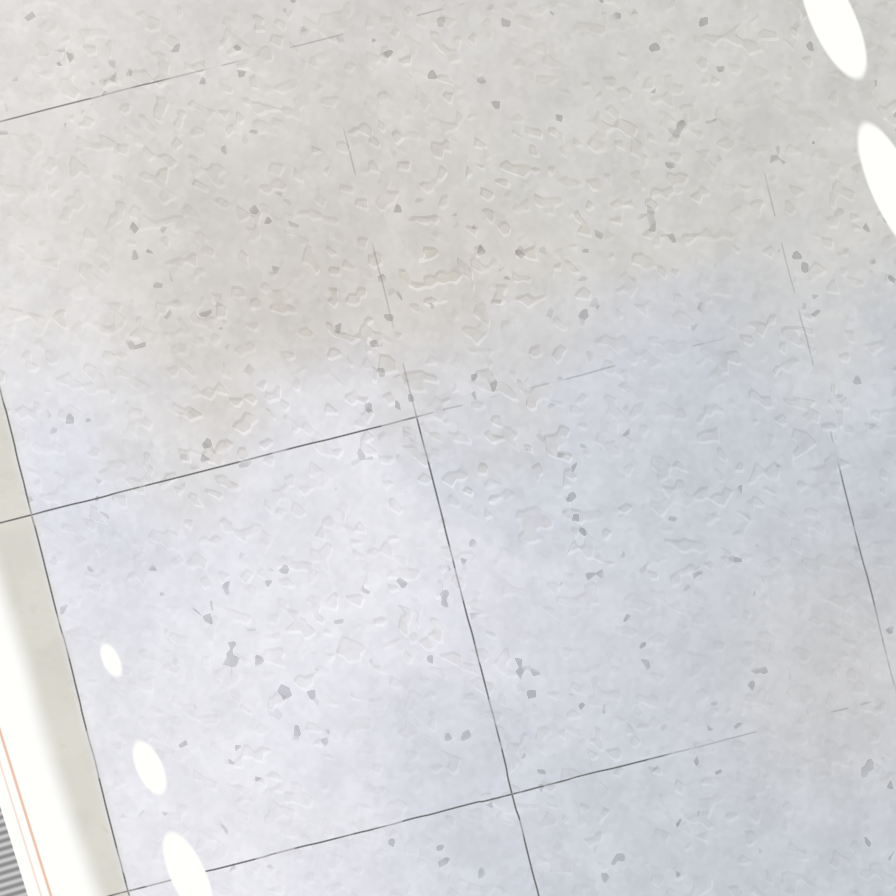
Write a Shadertoy shader that draws this texture.

```glsl
// Sunlit, worn concrete floor with a tilted grid of thin joints and a bright wall edge.

const vec2 CELL = vec2(0.443, 0.434);      // slab size
const vec2 CROSSING = vec2(0.465, 0.535);  // one crossing of the joints
const float TILT = 0.249;

const vec3 WARM_LIGHT = vec3(0.89, 0.88, 0.87);
const vec3 WARM_MID   = vec3(0.84, 0.83, 0.82);
const vec3 WARM_DARK  = vec3(0.79, 0.79, 0.77);
const vec3 COOL_LIGHT = vec3(0.92, 0.92, 0.945);
const vec3 COOL_MID   = vec3(0.84, 0.85, 0.88);
const vec3 COOL_DARK  = vec3(0.78, 0.80, 0.83);
const vec3 JOINT      = vec3(0.38, 0.38, 0.38);
const vec3 SUN        = vec3(1.0, 1.0, 0.99);

mat2 turn(float a) {
    return mat2(cos(a), -sin(a), sin(a), cos(a));
}

vec3 hash3(vec2 cell) {
    vec3 h = fract(cell.xyx * vec3(0.1031, 0.1030, 0.0973));
    h += dot(h, h.yxz + 33.33);
    return fract((h.xxy + h.yzz) * h.zyx);
}

// Soft mottling from layered, gently warped sines; roughly -1 to 1
float clouds(vec2 p) {
    float sum = 0.0, amp = 0.5;
    for (int i = 0; i < 5; i++) {
        p = turn(0.9) * p * 1.8 + 1.7;
        p += 0.5 * sin(p.yx * 1.1 + float(i));
        sum += amp * sin(p.x) * cos(p.y);
        amp *= 0.7;
    }
    return sum;
}

// Smooth cellular noise: scattered points blend their random values; about -1 to 1
float grit(vec2 p) {
    vec2 base = floor(p);
    float sum = 0.0, total = 0.0;
    for (int y = -1; y <= 1; y++)
    for (int x = -1; x <= 1; x++) {
        vec2 cell = base + vec2(x, y);
        vec3 h = hash3(cell + 200.0);
        vec2 d = p - cell - h.xy;
        float weight = exp(-9.0 * dot(d, d));
        sum += weight * (2.0 * h.z - 1.0);
        total += weight;
    }
    return sum / total;
}

float stroke(float d, float halfWidth, float px) {
    return 1.0 - smoothstep(halfWidth - px, halfWidth + px, abs(d));
}

// One family of joints, crisp on one side and almost worn away on the other
float joint(float across, float along, float size, float rough, float px) {
    float k = round(across);
    float broken = 0.55 + 0.25 * sin(along * 19.0 + k * 2.0) + 0.4 * rough;
    float crisp = smoothstep(0.04, -0.03, along + 0.4 * k);
    crisp *= mix(0.45, 1.0, smoothstep(0.15, 0.5, broken));
    if (k > 0.0) crisp *= 0.75 * smoothstep(-0.95, -0.78, along);
    float faint = 0.3 * smoothstep(0.45, 0.8, broken) * smoothstep(1.1, 0.6, along + 0.4 * k);
    return max(crisp, faint) * stroke((across - k) * size, 0.0008, px);
}

// Tilted oval of sunlight, leaning down to the right
float glint(vec2 p, vec2 halfSize, float angle, float px) {
    float dist = (length(turn(angle) * p / halfSize) - 1.0) * halfSize.x;
    return 1.0 - smoothstep(-px, px * 2.0, dist);
}

float blob(vec2 p, vec2 center, float tightness) {
    return exp(-tightness * dot(p - center, p - center));
}

// Concrete tone: warm above the middle joint, cool below it
vec3 concrete(vec2 p, vec2 grid, float n, float mid) {
    float shade = p.x + 0.2 * n + 0.08 * mid;
    vec3 warm = mix(WARM_MID, WARM_DARK, 0.45 * smoothstep(0.4, 0.8, shade));
    warm = mix(warm, WARM_LIGHT, smoothstep(0.32, 0.02, shade));
    warm -= blob(p, vec2(0.36, 0.62), 16.0) * vec3(0.015, 0.022, 0.035);
    vec3 cool = mix(COOL_LIGHT, COOL_MID, smoothstep(0.25, 0.55, shade));
    cool = mix(cool, COOL_DARK, smoothstep(0.45, 0.85, shade));
    cool = mix(cool, COOL_MID, 0.6 * blob(p, vec2(0.12, 0.45), 40.0));
    cool = mix(cool, WARM_MID, 0.6 * blob(p, vec2(0.95, 0.25), 40.0));
    float height = grid.y + 0.2 * n + 0.15 * mid - 0.4 * smoothstep(0.25, 0.0, p.x);
    return mix(warm, cool, smoothstep(0.35, -0.25, height));
}

void mainImage(out vec4 fragColor, in vec2 fragCoord) {
    vec2 p = fragCoord / iResolution.xy;
    float px = 1.0 / iResolution.y;
    vec2 grid = turn(TILT) * (p - CROSSING) / CELL;
    float n = clouds(p * 2.2);
    float patches = grit(p * 9.0 + 0.3 * n);
    float coarse = grit(p * 24.0);
    float fine = grit(turn(0.6) * p * 60.0);
    float sand = grit(turn(1.1) * p * 150.0);
    vec3 color = concrete(p, grid, n, patches);
    color += 0.014 * n + 0.014 * patches + 0.012 * coarse + 0.011 * fine + 0.012 * sand;

    // Chipped relief lit from the upper left, stronger in patches and near the stain
    vec2 chipPos = turn(-0.5) * p * vec2(80.0, 100.0) + 0.5 * coarse;
    float chip = smoothstep(0.35, 0.8, grit(chipPos));
    float rim = smoothstep(0.35, 0.8, grit(chipPos + vec2(-0.25, 0.25)));
    float wear = 0.35 + 0.35 * smoothstep(-0.2, 0.6, patches) + 0.6 * blob(p, vec2(0.42, 0.62), 18.0);
    color += wear * (0.05 * rim - vec3(0.065, 0.07, 0.08) * chip);
    color -= 0.13 * smoothstep(0.8, 0.95, grit(p * 105.0 + 9.0)) * smoothstep(0.0, 0.5, coarse);

    // Shaded strip by the wall
    vec3 strip = vec3(0.84, 0.83, 0.78) + 0.02 * coarse;
    color = mix(color, strip, 0.8 * smoothstep(-0.98, -1.02, grid.x));

    // Joints, with a slight waver
    vec2 wavy = grid + 0.0015 * coarse;
    float rough = 0.5 * coarse + fine;
    float joints = max(joint(wavy.x, grid.y, CELL.x, rough, px), joint(wavy.y, grid.x, CELL.y, rough, px));
    color = mix(color, JOINT, 0.9 * joints);

    // Sunlit wall edge, orange seams and ribbed trim
    float edge = p.x + 0.31 * p.y;
    color = mix(color, SUN, smoothstep(0.125, 0.095, edge + 0.006 * n));
    float seams = max(stroke(edge - 0.057, 0.0015, px), 0.5 * stroke(edge - 0.046, 0.001, px));
    color = mix(color, vec3(0.92, 0.72, 0.60), 0.8 * seams);
    float ribs = 0.5 + 0.5 * sin((p.y - 0.3 * p.x) * 700.0);
    color = mix(color, vec3(0.55 + 0.25 * ribs), 1.0 - smoothstep(-px, px, edge - 0.031));

    // Patches of sun: three growing ones at lower left, two at upper right
    for (int i = 0; i < 5; i++) {
        bool low = i < 3;
        float k = float(low ? i : i - 3);
        vec2 size = low ? vec2(0.009 + 0.005 * k, 0.019 * exp(0.5 * k)) : vec2(0.024, 0.07 + 0.01 * k);
        vec2 center = low ? vec2(0.124 + 0.043 * k, 0.263 - 0.12 * k) : vec2(0.93 + 0.068 * k, 0.978 - 0.19 * k);
        color = mix(color, SUN, glint(p - center, size, 0.43, px));
    }
    fragColor = vec4(clamp(color, 0.0, 1.0), 1.0);
}
```
